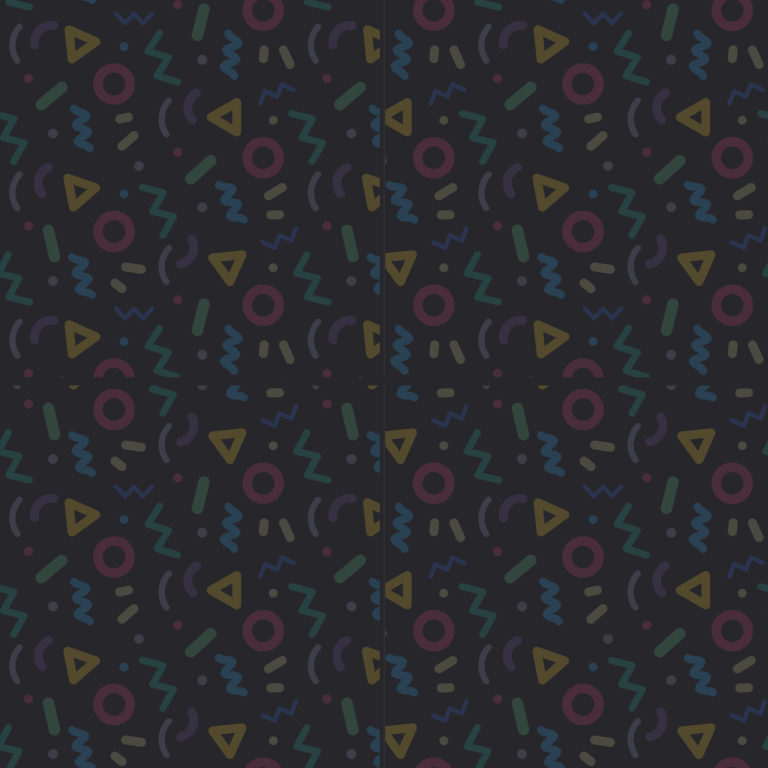
Write a WebGL 1 fragment shader that draws this pattern.

```glsl
precision highp float;
// Dim confetti of rings, triangles, zigzags and dashes on charcoal, in four offset panels.
uniform vec2 u_resolution;

#define UNITS 768.0
#define REPEAT vec2(298.5, 295.0)
#define CHARCOAL vec3(0.150, 0.150, 0.168)
#define RED vec3(0.285, 0.175, 0.223)
#define YELLOW vec3(0.325, 0.290, 0.175)
#define TEAL vec3(0.155, 0.255, 0.255)
#define BLUE vec3(0.160, 0.255, 0.320)
#define INDIGO vec3(0.170, 0.205, 0.305)
#define GREEN vec3(0.200, 0.275, 0.245)
#define PURPLE vec3(0.215, 0.188, 0.260)
#define GREY vec3(0.245, 0.245, 0.285)
#define BEIGE vec3(0.290, 0.290, 0.255)

const float PI = 3.14159265;

vec2 wrap(vec2 p) {
  return mod(p + 0.5 * REPEAT, REPEAT) - 0.5 * REPEAT;
}

vec2 turned(vec2 p, float degrees) {
  float c = cos(radians(degrees)), s = sin(radians(degrees));
  return vec2(c * p.x + s * p.y, c * p.y - s * p.x);
}

float segment(vec2 p, vec2 a, vec2 b) {
  vec2 ap = p - a, ab = b - a;
  return length(ap - ab * clamp(dot(ap, ab) / dot(ab, ab), 0.0, 1.0));
}

// Arc centred on its middle and bulging towards +x
float arc(vec2 p, float radius, float halfAngle) {
  p.x += radius * sin(halfAngle) / halfAngle;
  p.y = abs(p.y);
  vec2 tip = radius * vec2(cos(halfAngle), sin(halfAngle));
  return atan(p.y, p.x) < halfAngle ? abs(length(p) - radius) : length(p - tip);
}

float triangle(vec2 p, float radius) {
  float d = UNITS;
  vec2 a = vec2(radius, 0.0);
  for (int i = 0; i < 3; i++) {
    vec2 b = turned(a, 120.0);
    d = min(d, segment(p, a, b));
    a = b;
  }
  return d;
}

// Sampled cosine along y: coarse turns give a zigzag, fine turns a wave
float wave(vec2 p, float count, float stride, float turn, float phase, float amp) {
  float d = UNITS;
  float t = -0.5 * count;
  vec2 a = vec2(amp * cos(turn * t + phase), stride * t);
  for (int i = 0; i < 20; i++) {
    if (float(i) >= count) break;
    t += 1.0;
    vec2 b = vec2(amp * cos(turn * t + phase), stride * t);
    d = min(d, segment(p, a, b));
    a = b;
  }
  return d;
}

void paint(inout vec3 color, vec3 ink, float d) {
  float soft = 0.8 * UNITS / u_resolution.y;
  color = mix(color, ink, 1.0 - smoothstep(-soft, soft, d));
}

void main() {
  vec2 canvas = gl_FragCoord.xy / u_resolution * UNITS;
  vec2 p = canvas;

  // Panels continue the repeat with a jump in phase
  if (canvas.x > 382.5) p.x -= 170.5;
  if (canvas.y < 386.5) p.y += 178.0;

  vec3 color = CHARCOAL;
  for (int i = 0; i < 4; i++) {
    float k = float(i);
    vec4 pick = vec4(equal(vec4(k), vec4(0.0, 1.0, 2.0, 3.0)));
    float odd = mod(k, 2.0);
    vec2 q = p - vec2(114.0, 684.0) - k * vec2(0.5, -0.25) * REPEAT;

    // Ring and triangle
    paint(color, RED, abs(length(wrap(q)) - 16.0) - 4.8);
    vec2 t = turned(wrap(q - vec2(-35.0, 40.5)), dot(pick, vec4(6.0, 60.0, 11.0, 36.0)));
    paint(color, YELLOW, triangle(t, 17.0) - 4.4);

    // Capsule and pair of dashes
    t = turned(wrap(q - vec2(-62.5, -12.0)), dot(pick, vec4(40.0, 42.0, 103.0, 76.0)));
    paint(color, GREEN, segment(t, vec2(-13.5, 0.0), vec2(13.5, 0.0)) - 5.7);
    t = turned(wrap(q - vec2(12.0, -45.5)), dot(pick, vec4(-73.0, 97.0, 57.0, 0.0)));
    float dashes = min(segment(t, vec2(-11.9, -2.9), vec2(-11.1, 5.9)),
                       segment(t, vec2(14.8, -8.8), vec2(8.2, 5.8)));
    paint(color, BEIGE, dashes - 4.5);

    // Wave and large zigzag
    t = turned(wrap(q - vec2(-32.0, -44.5)), dot(pick, vec4(6.0, 20.0, 12.0, -8.0)));
    paint(color, BLUE, wave(t, 20.0, 2.05, 0.25 * PI, 0.5 * PI, 5.8) - 4.0);
    t = turned(wrap(q - vec2(46.5, 23.5)), dot(pick, vec4(20.0, 203.0, 203.0, 24.0)));
    paint(color, TEAL, wave(t, 4.0, 13.0, PI, 0.0, 8.5) - 3.5);

    // Small zigzag, with a dot in its place on one row
    t = wrap(q - dot(pick, vec4(20.0, 12.0, 25.0, 18.0)) * vec2(1.0, 0.0) - vec2(0.0, 65.5));
    float zigzag = wave(turned(t, dot(pick, vec4(90.0, 292.0, 0.0, 113.0))),
                        4.0, 9.0, PI, 0.0, 4.8) - 2.2;
    paint(color, mix(INDIGO, GREY, pick.z), mix(zigzag, length(t) - 4.8, pick.z));

    // Arcs
    t = turned(wrap(q - vec2(-73.0, 52.0)), dot(pick, vec4(135.0, 172.0, 166.0, -24.0)));
    paint(color, PURPLE, arc(t, 17.0, 0.93) - 4.4);
    t = turned(wrap(q - vec2(-99.5, 40.5)), 176.0);
    paint(color, GREY, arc(t, 27.0, 0.68) - 3.1);

    // Dots
    paint(color, RED, length(wrap(q - vec2(-85.5, 5.5))) - 4.6);
    paint(color, GREY, length(wrap(q - vec2(-61.0, -49.5))) - 4.9);
    paint(color, mix(BLUE, BEIGE, odd), length(wrap(q - vec2(10.0, 37.5))) - 4.4);
  }

  // Blank gutters between panels, with a hairline down the upright one
  vec2 gutter = abs(canvas - vec2(382.6, 386.6)) - vec2(2.7, 4.0);
  paint(color, CHARCOAL, min(gutter.x, gutter.y));
  paint(color, CHARCOAL + 0.05, max(abs(canvas.x - 384.2) - 0.5, -gutter.y));
  gl_FragColor = vec4(color, 1.0);
}
```
